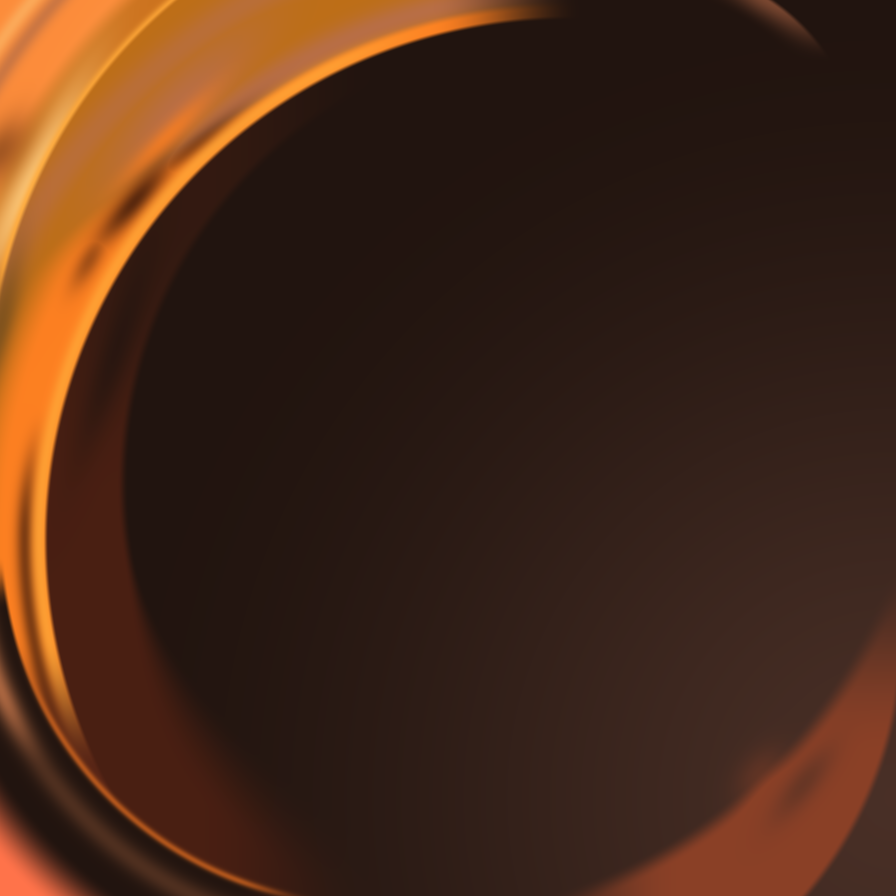
Give the GLSL for this background, as a three.js fragment shader.

```glsl
// Glowing amber arcs sweeping around a dark brown disc.
varying vec2 vUv;

#define EDGE 0.003
#define BAND_WIDTH 0.075
#define RIM_WIDTH 0.009
#define SMUDGE 0.85

const vec3 SHADE = vec3(0.130, 0.078, 0.058);
const vec3 COCOA = vec3(0.290, 0.188, 0.152);
const vec3 RUST = vec3(0.285, 0.120, 0.070);
const vec3 COPPER = vec3(0.540, 0.250, 0.150);
const vec3 OLIVE = vec3(0.740, 0.430, 0.090);
const vec3 ROSE = vec3(0.720, 0.430, 0.270);
const vec3 ORANGE = vec3(0.990, 0.500, 0.130);
const vec3 GOLD = vec3(1.000, 0.660, 0.220);
const vec3 CREAM = vec3(0.980, 0.770, 0.460);
const vec3 CORAL = vec3(1.000, 0.450, 0.290);

// Signed distance to a circle, positive outside.
float circle(vec2 p, vec2 c, float r) { return length(p - c) - r; }

float outside(float d, float w) { return smoothstep(-w, w, d); }

float fall(float a, float b, float x) { return 1.0 - smoothstep(a, b, x); }

// Soft stripe centred on a distance.
float stripe(float d, float c, float w) {
  float k = (d - c) / w;
  return exp(-k * k);
}

// Soft ellipse turned by an angle.
float blob(vec2 p, vec2 c, float angle, vec2 size) {
  vec2 q = p - c;
  float s = sin(angle), k = cos(angle);
  q = vec2(k * q.x + s * q.y, k * q.y - s * q.x) / size;
  return exp(-dot(q, q));
}

// Dark field, lit from the lower right.
vec3 field(vec2 p) {
  float d = distance(p, vec2(1.0, 0.11));
  return mix(COCOA, SHADE, smoothstep(-0.1, 0.9, d));
}

// Rusty crescent along the left of the disc.
vec3 leftCrescent(vec3 col, vec2 p) {
  float d = circle(p, vec2(0.633, 0.461), 0.496);
  float soft = mix(0.045, 0.006, smoothstep(0.1, 0.38, p.y));
  vec3 tint = mix(RUST, vec3(0.20, 0.10, 0.065), smoothstep(0.45, 0.75, p.y));
  tint = mix(tint, SHADE, 0.7 * blob(p, vec2(0.130, 0.610), 1.25, vec2(0.12, 0.018)));
  float mask = outside(d, soft) * fall(0.22, 0.43, p.x);
  return mix(col, tint, mask);
}

// Copper crescent at the lower right.
vec3 rightCrescent(vec3 col, vec2 p) {
  float inner = circle(p, vec2(0.459, 0.544), 0.574);
  float outer = circle(p, vec2(0.552, 0.294), 0.4545);
  float mask = outside(inner, 0.012) + 0.4 * blob(p, vec2(0.848, 0.135), 0.9, vec2(0.035, 0.022));
  mask = min(mask, 1.0) * (1.0 - outside(outer, 0.005));
  mask *= smoothstep(0.58, 0.76, p.x) * fall(0.16, 0.38, p.y);
  mask *= 1.0 - 0.5 * blob(p, vec2(0.897, 0.125), 0.9, vec2(0.05, 0.016));
  return mix(col, COPPER, mask);
}

// Main amber band with its bright inner rim.
vec3 amberBand(vec3 col, vec2 p) {
  float d = circle(p, vec2(0.634, 0.397), 0.583);
  float low = fall(0.40, 0.55, p.y);
  float high = smoothstep(0.68, 0.90, p.y);
  float rose = max(stripe(d, 0.028, 0.018) * high, blob(p, vec2(0.20, 0.88), 0.8, vec2(0.12, 0.035)));
  vec3 tint = mix(OLIVE, ROSE, max(rose, 0.7 * stripe(d, 0.115, 0.02)));
  tint = mix(tint, vec3(0.45, 0.30, 0.11), 0.8 * blob(p, vec2(0.0, 0.635), 1.35, vec2(0.09, 0.016)));
  float width = mix(BAND_WIDTH, 0.016, high);
  tint = mix(tint, ORANGE, fall(0.6 * width, 1.2 * width, d));
  tint = mix(tint, ORANGE, 0.8 * blob(p, vec2(0.185, 0.845), 0.8, vec2(0.07, 0.012)));
  // Shadows that follow the sweep.
  float dark = blob(p, vec2(0.150, 0.775), 0.85, vec2(0.060, 0.014));
  dark = max(dark, 0.65 * blob(p, vec2(0.220, 0.838), 0.66, vec2(0.065, 0.010)));
  dark = max(dark, 0.55 * blob(p, vec2(0.100, 0.710), 1.05, vec2(0.035, 0.012)));
  dark = max(dark, 0.80 * stripe(d, 0.023, 0.010) * low);
  tint = mix(tint, vec3(0.24, 0.10, 0.04), SMUDGE * dark);
  tint = mix(tint, GOLD, 0.75 * stripe(d, 0.007, RIM_WIDTH) * fall(0.35, 0.52, p.x));
  tint = mix(RUST * 1.2, tint, smoothstep(0.14, 0.29, p.y));
  return mix(col, tint, outside(d, EDGE) * fall(0.48, 0.65, p.x));
}

// Cream streak and orange glow in the upper left.
vec3 upperStreak(vec3 col, vec2 p) {
  float d = circle(p, vec2(0.5625, 0.558), 0.574);
  vec3 tint = mix(vec3(0.80, 0.45, 0.12), vec3(0.99, 0.55, 0.23), smoothstep(0.025, 0.05, d));
  tint = mix(tint, CREAM, blob(p, vec2(0.035, 0.795), 1.1, vec2(0.13, 0.022)));
  tint = mix(tint, vec3(0.52, 0.27, 0.10), 0.75 * blob(p, vec2(0.0, 0.83), 0.95, vec2(0.045, 0.022)));
  tint = mix(tint, ROSE, 0.7 * stripe(d, 0.092, 0.010));
  tint = mix(tint, CREAM, 0.5 * stripe(d, 0.113, 0.009));
  tint = mix(tint, GOLD, 0.8 * stripe(d, 0.002, 0.005));
  float mask = outside(d, EDGE) * smoothstep(0.62, 0.72, p.y) * fall(0.3, 0.45, p.x);
  return mix(col, tint, mask);
}

// Dark folds, thin amber line and coral glow in the lower left.
vec3 lowerFold(vec3 col, vec2 p) {
  float d = circle(p, vec2(0.410, 0.397), 0.408);
  float tan = mix(0.30, 0.90, smoothstep(0.14, 0.23, p.y));
  vec3 tint = mix(SHADE, ROSE, tan * stripe(d, 0.034, 0.014));
  tint = mix(tint, CORAL, smoothstep(0.075, 0.135, d));
  float side = fall(0.26, 0.36, p.x);
  col = mix(col, tint, outside(d, EDGE) * side * fall(0.32, 0.38, p.y));
  float line = stripe(d, -0.002, 0.004) * side * fall(0.18, 0.32, p.y);
  return mix(col, vec3(0.82, 0.40, 0.12), 0.75 * line);
}

// Faint wisp at the upper right.
vec3 wisp(vec3 col, vec2 p) {
  float d = circle(p, vec2(0.729, 0.805), 0.235);
  float mask = smoothstep(-0.035, 0.0, d) * (1.0 - outside(d, EDGE));
  mask *= smoothstep(0.93, 1.0, p.y) * smoothstep(0.77, 0.85, p.x);
  return mix(col, vec3(0.48, 0.28, 0.19), mask);
}

void main() {
  vec3 col = field(vUv);
  col = leftCrescent(col, vUv);
  col = rightCrescent(col, vUv);
  col = amberBand(col, vUv);
  col = upperStreak(col, vUv);
  col = lowerFold(col, vUv);
  gl_FragColor = vec4(wisp(col, vUv), 1.0);
}
```
